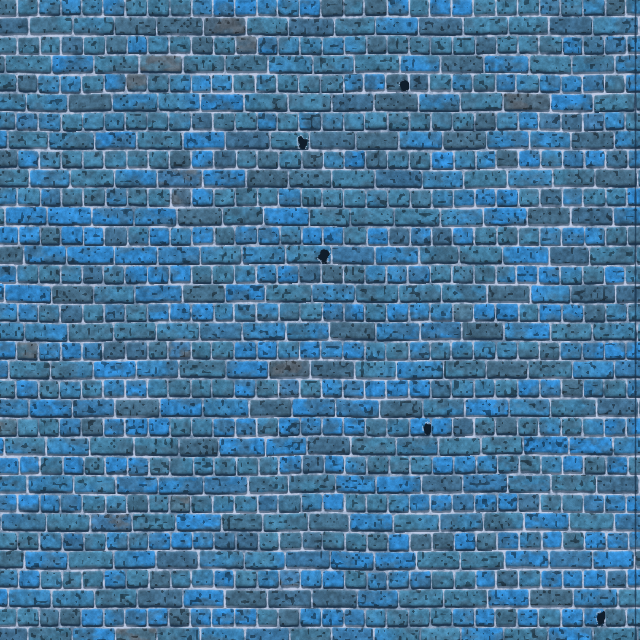
This texture is drawn by a three.js fragment shader. Its source:

```glsl
// Weathered blue painted brick wall in English cross bond: courses of headers
// alternate with courses of stretchers that shift by half a brick each time.
// Rounded boxes form the bricks; value noise adds wear, mortar and shadow.

varying vec2 vUv;

// Layout: the unit of length below is the height of one course
const float COURSES = 33.55;        // courses down the canvas
const float COURSE_OFFSET = 0.11;   // part of the top course that is cut off
const float HEADERS = 29.4;         // headers across; a stretcher is two headers
const float HEADER_PHASE = 0.79;
const float STRETCHER_PHASE = 0.62;
const float JOINT_JITTER = 0.10;
const float JOINT_WIDTH = 0.10;
const float BRICK_MIDDLE = 0.46;
const float BRICK_HALF_HEIGHT = 0.41;
const float CORNER_RADIUS = 0.11;
const float EDGE_WOBBLE = 0.09;
const float EDGE_SOFTNESS = 0.045;
const float SHADOW_DROP = 0.12;
const float HOLE_CHANCE = 0.006;
const float WALL_END = 0.993;       // narrow dark seam at the right

const vec3 BLUE = vec3(0.20, 0.52, 0.78);
const vec3 TEAL = vec3(0.27, 0.49, 0.62);
const vec3 SLATE = vec3(0.27, 0.39, 0.48);
const vec3 BARE = vec3(0.38, 0.40, 0.43);
const vec3 MORTAR_DULL = vec3(0.40, 0.50, 0.61);
const vec3 MORTAR_PALE = vec3(0.74, 0.79, 0.89);
const vec3 SHADOW = vec3(0.10, 0.19, 0.28);

float hash(vec2 p) {
  vec3 q = fract(p.xyx * 0.1031);
  q += dot(q, q.yzx + 33.33);
  return fract((q.x + q.y) * q.z);
}

float noise(vec2 p) {
  vec2 i = floor(p), f = fract(p);
  f = f * f * (3.0 - 2.0 * f);
  return mix(mix(hash(i), hash(i + vec2(1.0, 0.0)), f.x),
             mix(hash(i + vec2(0.0, 1.0)), hash(i + 1.0), f.x), f.y);
}

float fbm(vec2 p) {
  float sum = 0.0, gain = 0.533;
  for (int k = 0; k < 4; k++) {
    sum += gain * noise(p);
    p = p * 2.03 + 17.1;
    gain *= 0.5;
  }
  return sum;
}

float roundBox(vec2 p, vec2 halfSize) {
  vec2 d = abs(p) - halfSize + CORNER_RADIUS;
  return length(max(d, 0.0)) + min(max(d.x, d.y), 0.0) - CORNER_RADIUS;
}

float inside(float d) {
  return 1.0 - smoothstep(-EDGE_SOFTNESS, EDGE_SOFTNESS, d);
}

// Position of a vertical joint, in bricks
float joint(float index, float course) {
  return index + JOINT_JITTER * (hash(vec2(index + 5.0, course * 7.0 + 3.0)) - 0.5);
}

void main() {
  // Courses counted from the top, with slightly uneven beds
  vec2 wall = vec2(vUv.x, 1.0 - vUv.y) * COURSES + vec2(0.0, COURSE_OFFSET);
  wall.y += 0.12 * (noise(wall * vec2(0.3, 0.2)) - 0.5);
  float course = floor(wall.y);
  float stretcher = mod(course, 2.0);
  float crossShift = 0.5 * step(2.0, mod(course, 4.0));
  float phase = mix(HEADER_PHASE, STRETCHER_PHASE - crossShift, stretcher);
  phase += 0.12 * (hash(vec2(course, 91.0)) - 0.5);
  float brickWidth = COURSES / HEADERS * (1.0 + stretcher);

  // Brick that holds this point
  float u = wall.x / brickWidth - phase;
  float index = floor(u);
  index += step(joint(index + 1.0, course), u) - step(u, joint(index, course));
  float left = joint(index, course), right = joint(index + 1.0, course);
  vec2 id = vec2(index + 40.0 * stretcher, course);
  vec2 p = vec2((u - 0.5 * (left + right)) * brickWidth, fract(wall.y) - BRICK_MIDDLE);
  p.y += 0.06 * (hash(id + 12.0) - 0.5);
  vec2 halfSize = vec2(0.5 * ((right - left) * brickWidth - JOINT_WIDTH), BRICK_HALF_HEIGHT);
  float wobble = EDGE_WOBBLE * (fbm(wall * 3.0) - 0.5);
  float d = roundBox(p, halfSize) + wobble;

  // Mortar with a patchy shadow under each brick
  float grain = fbm(wall * 5.0 + 31.0);
  float patches = fbm(wall * 0.45 + 70.0);
  vec3 color = mix(MORTAR_DULL, MORTAR_PALE, smoothstep(0.25, 0.65, 0.5 * grain + 0.5 * patches));
  float shade = inside(roundBox(p - vec2(0.02, SHADOW_DROP), halfSize) + wobble);
  color = mix(color, SHADOW, shade * mix(0.95, 0.55, smoothstep(0.4, 0.7, patches)));

  // Paint tone for each brick, duller towards the top
  float tone = hash(id + 3.0) + 0.8 * (patches - 0.5) - 0.22 * smoothstep(0.55, 1.0, vUv.y);
  vec3 paint = mix(TEAL, BLUE, smoothstep(0.2, 0.75, tone));
  float dull = hash(id + 57.0) + 0.08 * stretcher + 0.1 * smoothstep(0.6, 1.0, vUv.y);
  float worn = smoothstep(0.46, 0.68, fbm(wall * vec2(1.1, 1.6) + 9.0));
  paint = mix(paint, SLATE, max(0.8 * smoothstep(0.78, 0.98, dull), 0.55 * worn));
  paint = mix(paint, BARE, 0.75 * step(0.965, hash(id + 23.0)) * (0.5 + 0.5 * worn));

  // Rough face, lit top edge, dark lower edge and small pits
  paint *= 0.73 + 0.54 * grain + 0.08 * (hash(id + 81.0) - 0.5);
  float rim = smoothstep(-0.16, 0.0, d);
  paint *= 1.0 - 0.22 * rim * smoothstep(-0.1, 0.35, p.y);
  paint += 0.07 * rim * smoothstep(0.1, -0.35, p.y);
  paint *= 1.0 - 0.4 * smoothstep(0.74, 0.86, noise(wall * 6.0 + 43.0));
  color = mix(color, paint, inside(d));

  // Rare broken corners with a pale rim
  float broken = step(hash(id + 140.0), HOLE_CHANCE);
  float hole = length((p - halfSize * vec2(0.7, 0.3)) * vec2(1.2, 0.9)) - 0.3 + 4.0 * wobble;
  color = mix(color, MORTAR_PALE, 0.6 * broken * inside(hole - 0.08) * step(0.5, grain));
  color = mix(color, SHADOW * 0.6, broken * inside(hole));

  // Seam at the end of the wall
  float seam = abs(vUv.x - WALL_END) * COURSES - 0.04 + wobble;
  color = mix(color, SHADOW, 0.75 * inside(seam));
  gl_FragColor = vec4(color, 1.0);
}
```
